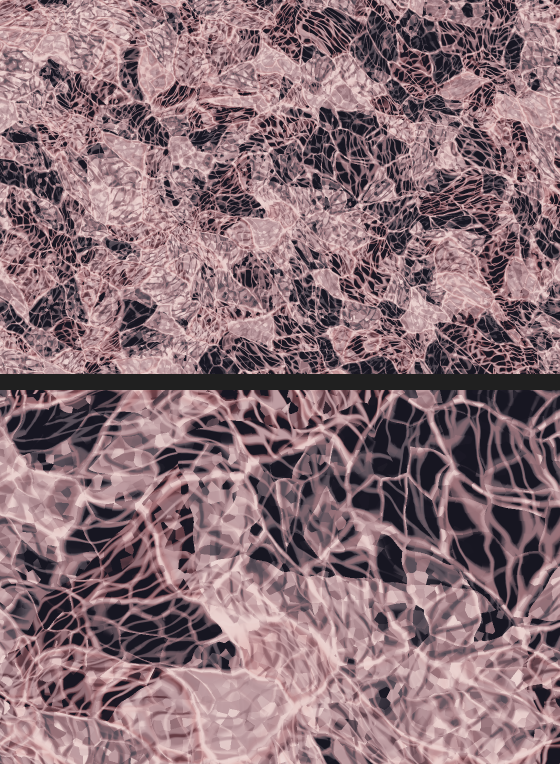
Top, the full canvas; bottom, a detail of the centre.
Write a Shadertoy shader that draws this texture.

```glsl
// Polished pink granite: angular black, mauve and pale crystals, crossed by
// bright cracks and fibres. Layers of cellular noise add up to one lightness
// value, which a colour ramp turns into stone.

const vec3 INK    = vec3(0.09, 0.085, 0.13);
const vec3 SLATE  = vec3(0.35, 0.31, 0.35);
const vec3 WINE   = vec3(0.39, 0.23, 0.26);
const vec3 MAUVE  = vec3(0.58, 0.44, 0.47);
const vec3 ROSE   = vec3(0.74, 0.61, 0.63);
const vec3 PALE   = vec3(0.92, 0.83, 0.82);
const vec3 WHITE  = vec3(1.0, 0.97, 0.95);
const vec3 SALMON = vec3(0.76, 0.40, 0.40);

vec2 hash2(vec2 p) {
    vec3 q = fract(p.xyx * vec3(0.1031, 0.1030, 0.0973));
    q += dot(q, q.yzx + 33.33);
    return fract((q.xx + q.yz) * q.zy);
}

vec2 rotate(vec2 p, float angle) {
    float c = cos(angle), s = sin(angle);
    return vec2(c * p.x - s * p.y, s * p.x + c * p.y);
}

// Cellular noise: x = gap to the cell border, yz = two random values of the cell
vec3 cells(vec2 p) {
    vec2 base = floor(p), nearestId = base;
    float nearest = 9.0, second = 9.0;
    for (int y = -1; y <= 1; y++)
    for (int x = -1; x <= 1; x++) {
        vec2 id = base + vec2(x, y);
        float d = length(id + hash2(id + 71.0) - p);
        if (d < nearest) {
            second = nearest;
            nearest = d;
            nearestId = id;
        } else {
            second = min(second, d);
        }
    }
    return vec3(second - nearest, hash2(nearestId + 19.0));
}

float line(float gap, float width) {
    return 1.0 - smoothstep(0.15 * width, width, gap);
}

// Layered sines that bend the crystal borders
vec2 warp(vec2 p, float strength) {
    float f = 11.0;
    for (int i = 0; i < 6; i++) {
        vec2 q = rotate(p, 1.1 * float(i) + 0.4);
        p += strength / f * sin(f * q.yx + vec2(1.7, 4.1) * float(i));
        f *= 1.9;
    }
    return p;
}

// Long thin cells whose borders read as fibres
float fibres(vec2 p, float angle, vec2 scale, float width) {
    return line(cells(rotate(p, angle) * scale + 40.0).x, width);
}

vec3 ramp(float v, float redness) {
    vec3 c = mix(INK, mix(SLATE, WINE, redness), smoothstep(0.08, 0.27, v));
    c = mix(c, MAUVE, smoothstep(0.27, 0.48, v));
    c = mix(c, ROSE, smoothstep(0.48, 0.68, v));
    c = mix(c, PALE, smoothstep(0.68, 0.88, v));
    return mix(c, WHITE, smoothstep(0.88, 1.08, v));
}

vec3 granite(vec2 p) {
    vec2 q = warp(p, 0.24);
    vec3 big   = cells(q * 6.0 + 5.0);
    vec3 mid   = cells(rotate(q, 0.6) * vec2(11.0, 16.0) + 20.0);
    vec3 small = cells(rotate(q, -0.5) * vec2(38.0, 29.0) + 50.0);
    vec3 grain = cells(p * 115.0 + 9.0);

    // Crystals: three sizes vote for dark or light, paler to the upper left
    float drift = 0.05 * sin(3.1 * p.x + 1.0) + 0.04 * (p.y - p.x + 0.25);
    float vote = 0.36 * big.y + 0.38 * mid.y + 0.26 * small.y
               + 0.12 * (grain.y - 0.5) + drift;
    float light = smoothstep(0.43, 0.50, vote);
    float v = mix(0.05, 0.56, light) + 0.2 * smoothstep(0.52, 0.74, vote);
    float smoothFace = smoothstep(0.84, 0.88, mid.y);
    v += (grain.z - 0.5) * mix(0.14, 0.36, light) * (1.0 - 0.5 * smoothFace);

    // Fibres: dark ones in light crystals, bright ones nearly everywhere
    float angle = 3.1416 * big.z;
    float shade = fibres(q, angle + 0.9, vec2(22.0, 64.0), 0.30);
    float thread = fibres(q, angle, vec2(17.0, 78.0), 0.26);
    float rough = 1.0 - 0.7 * smoothFace;
    v *= 1.0 - 0.5 * shade * light * rough;
    float threadPower = mix(0.12, 0.85, mid.z) * rough;
    v = mix(v, 0.82, thread * threadPower);

    // Cracks along crystal borders, with a reddish halo
    float crack = max(line(mid.x, 0.10), line(small.x, 0.20) * small.z);
    float halo = max(line(mid.x, 0.24), line(small.x, 0.36) * small.z);
    v = mix(v, 0.92, crack * (0.45 + 0.45 * grain.y));

    float redness = smoothstep(0.45, 0.75, 0.6 * mid.z + 0.4 * big.z);
    float blush = halo * (1.0 - 0.8 * crack) * (0.15 + 0.35 * redness);
    vec3 colour = ramp(v, redness);
    return mix(colour, SALMON, blush * smoothstep(0.12, 0.45, v) * 0.75);
}

void mainImage(out vec4 fragColor, in vec2 fragCoord) {
    // Four samples per pixel smooth all borders
    vec3 sum = vec3(0.0);
    for (int i = 0; i < 4; i++) {
        vec2 offset = vec2(i % 2, i / 2) * 0.5 - 0.25;
        sum += granite((fragCoord + offset) / iResolution.y);
    }
    fragColor = vec4(sum * 0.25, 1.0);
}
```
